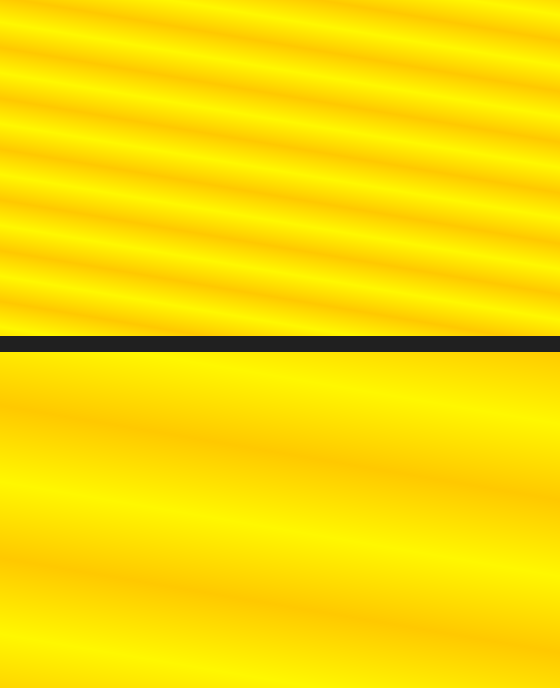
Top, the full canvas; bottom, a detail of the centre.
This background is drawn by a Shadertoy shader. Its source:

```glsl
// Soft diagonal bands that sweep gently down to the right,
// fading evenly between lemon and amber. A tilted coordinate
// feeds a triangle wave, which blends the two colours.

const vec3 LEMON = vec3(1.0, 0.969, 0.0);
const vec3 AMBER = vec3(1.0, 0.786, 0.0);

const float BAND_PERIOD = 0.1511; // vertical spacing, in canvas heights
const float BAND_SLOPE = 0.169;   // drop per unit of width
const float FIRST_CREST = 0.0659; // first crest below the top left corner

// Continuous wave: 1 at whole numbers, 0 halfway between them
float triangleWave(float t) {
    return abs(2.0 * fract(t) - 1.0);
}

// Number of bands counted downward from the first crest
float bandPhase(vec2 p, float slope, float period, float crest) {
    float depth = 1.0 - p.y - slope * p.x;
    return (depth - crest) / period;
}

void mainImage(out vec4 fragColor, in vec2 fragCoord) {
    // Canvas units: height runs from 0 to 1
    vec2 p = fragCoord / iResolution.y;

    // Even fade from trough to crest
    float phase = bandPhase(p, BAND_SLOPE, BAND_PERIOD, FIRST_CREST);
    vec3 colour = mix(AMBER, LEMON, triangleWave(phase));

    fragColor = vec4(colour, 1.0);
}
```
